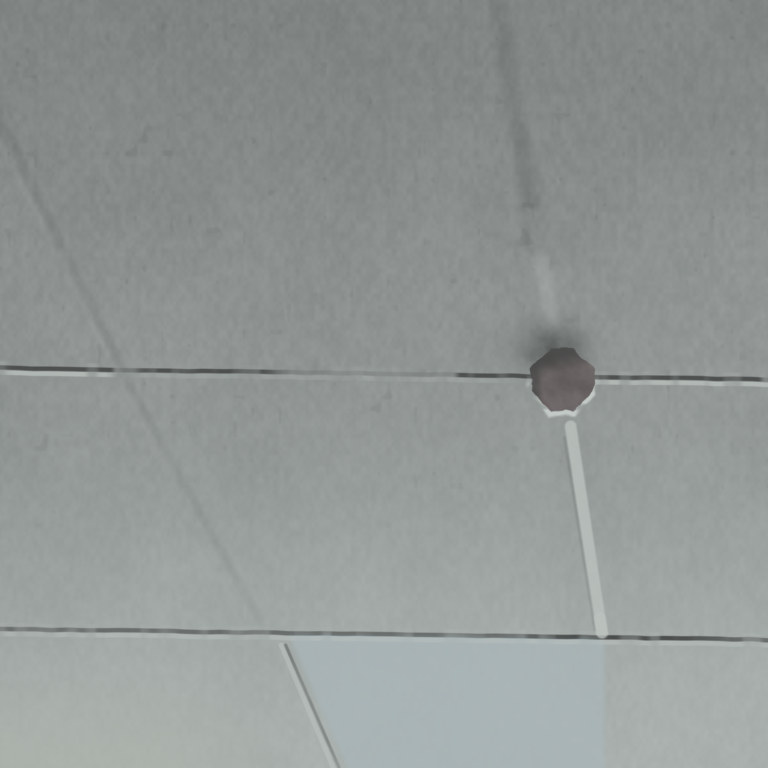
Reproduce this texture procedurally as a Shadertoy shader.

```glsl
// Worn grey ceiling panels in perspective: two dark joints, slanted seams and a stained hole.

const vec3 PANEL_TOP = vec3(0.505, 0.525, 0.515);
const vec3 PANEL_MID = vec3(0.570, 0.592, 0.582);
const vec3 PANEL_LOW = vec3(0.660, 0.688, 0.678);
const vec3 PANEL_BLUE = vec3(0.665, 0.712, 0.725);
const vec3 PANEL_WARM = vec3(0.685, 0.705, 0.670);
const vec3 GAP_DARK = vec3(0.265, 0.275, 0.270);
const vec3 EDGE_LIGHT = vec3(0.735, 0.760, 0.745);
const vec3 HOLE_BROWN = vec3(0.405, 0.380, 0.380);

float hash(vec2 p) {
    return fract(sin(dot(p, vec2(127.1, 311.7))) * 43758.5453);
}

float noise(vec2 p) {
    vec2 i = floor(p), f = fract(p);
    f = f * f * (3.0 - 2.0 * f);
    return mix(mix(hash(i), hash(i + vec2(1, 0)), f.x),
               mix(hash(i + vec2(0, 1)), hash(i + vec2(1, 1)), f.x), f.y);
}

float fbm(vec2 p) {
    float sum = 0.0, amp = 0.5;
    for (int i = 0; i < 4; i++) {
        sum += amp * noise(p);
        p = p * 2.03 + 17.3;
        amp *= 0.5;
    }
    return sum / 0.9375;
}

// Coverage of a segment with the given half width and edge softness.
float stroke(vec2 p, vec2 a, vec2 b, float halfWidth, float soft) {
    vec2 ab = b - a;
    float t = clamp(dot(p - a, ab) / dot(ab, ab), 0.0, 1.0);
    return 1.0 - smoothstep(halfWidth - soft, halfWidth + soft, length(p - a - ab * t));
}

// Coverage of a horizontal band around offset zero.
float band(float offset, float halfWidth, float soft) {
    return 1.0 - smoothstep(halfWidth - soft, halfWidth + soft, abs(offset));
}

// One inside the interval from a to b, with soft ends.
float span(float x, float a, float b, float soft) {
    return smoothstep(a - soft, a + soft, x) * (1.0 - smoothstep(b - soft, b + soft, x));
}

// Dark gap with a chipped pale lip below it.
vec3 joint(vec3 col, vec2 p, float height, float dark, float light, float soft) {
    float y = p.y - height - 0.0016 * (noise(vec2(p.x * 45.0, height * 90.0)) - 0.5);
    float chips = noise(vec2(p.x * 75.0, height * 50.0));
    float wear = smoothstep(0.1, 0.6, chips);
    col = mix(col, EDGE_LIGHT, light * (0.35 + 0.65 * wear) * band(y + 0.0065, 0.0030, soft));
    col = mix(col, EDGE_LIGHT, 0.3 * light * (1.0 - wear) * band(y - 0.0055, 0.0025, soft));
    return mix(col, GAP_DARK, dark * (0.6 + 0.4 * wear) * band(y, 0.0028, soft));
}

// Panel shade, brighter toward the bottom, with mottling and grain.
vec3 panel(vec2 p) {
    vec3 col = mix(PANEL_MID, PANEL_TOP, smoothstep(0.45, 1.0, p.y));
    col = mix(col, PANEL_LOW, 1.0 - smoothstep(0.0, 0.52, p.y));
    col += 0.016 * (p.x - 0.5) * smoothstep(0.5, 0.2, abs(p.y - 0.4));
    col += 0.035 * (fbm(p * vec2(9.0, 7.0)) - 0.5);
    float grain = noise(p * vec2(150.0, 85.0)) + 0.6 * noise(p * vec2(260.0, 190.0)) - 0.8;
    col += 0.030 * grain * mix(0.6, 1.0, smoothstep(0.1, 0.7, p.y));
    float speck = smoothstep(0.88, 0.97, noise(p * vec2(85.0, 60.0) + 9.0));
    return col - 0.025 * speck * smoothstep(0.15, 0.5, p.y);
}

// Ragged hole with a soot stain above and a broken pale rim below.
vec3 hole(vec3 col, vec2 p, float soft) {
    float ragged = 0.008 * (fbm(p * 55.0 + 4.0) - 0.5);
    float stain = exp(-dot((p - vec2(-0.012, 0.040)) / vec2(0.040, 0.030),
                           (p - vec2(-0.012, 0.040)) / vec2(0.040, 0.030)));
    col = mix(col, GAP_DARK, 0.75 * stain * (0.55 + 0.6 * fbm(p * 70.0)));
    vec2 q = abs(p);
    float shape = max(max(q.x, q.y), dot(q, vec2(0.74))) - 0.041 + ragged;
    float rim = 1.0 - smoothstep(0.004, 0.009, shape);
    rim *= smoothstep(0.012, -0.022, p.y) * smoothstep(0.15, 0.5, noise(p * 85.0 + 3.0));
    col = mix(col, EDGE_LIGHT + 0.03, rim);
    vec3 inside = HOLE_BROWN + 0.13 * (fbm(p * vec2(28.0, 55.0) + p.x * 20.0) - 0.5);
    inside = mix(inside, GAP_DARK, 0.75 * smoothstep(0.008, 0.036, p.y - 0.3 * p.x));
    inside = mix(inside, GAP_DARK, 0.5 * smoothstep(-0.022, -0.036, p.x));
    return mix(col, inside, 1.0 - smoothstep(-soft, soft, shape));
}

void mainImage(out vec4 fragColor, in vec2 fragCoord) {
    vec2 p = fragCoord / iResolution.xy;
    float soft = max(0.0013, 0.8 / iResolution.y);
    float upperJoint = 0.521 - 0.015 * p.x;
    float lowerJoint = 0.181 - 0.014 * p.x;
    vec3 col = panel(p);

    // Tinted panels in the bottom row
    float below = 1.0 - smoothstep(-soft, soft, p.y - lowerJoint);
    float leftEdge = 0.443 - 0.45 * p.y;
    float blue = below * span(p.x, leftEdge + 0.01, 0.787, 0.006);
    float warm = below * (1.0 - smoothstep(-0.25, 0.02, p.x - leftEdge));
    col = mix(col, PANEL_BLUE, 0.75 * blue);
    col = mix(col, PANEL_WARM, 0.55 * warm * (1.0 - smoothstep(0.0, 0.18, p.y)));

    // Left seam, faint above and sharp in the bottom row
    float fade = 0.4 + 0.8 * noise(p * 22.0);
    col -= 0.035 * fade * stroke(p, vec2(-0.01, 0.865), vec2(0.156, 0.525), 0.006, 0.006);
    col += 0.020 * fade * stroke(p, vec2(0.0, 0.815), vec2(0.148, 0.525), 0.004, 0.004);
    col -= 0.030 * fade * stroke(p, vec2(0.160, 0.515), vec2(0.345, 0.180), 0.005, 0.005);
    col = mix(col, EDGE_LIGHT, 0.6 * stroke(p, vec2(0.366, 0.160), vec2(0.438, -0.01), 0.003, soft));
    col = mix(col, GAP_DARK, 0.5 * fade * stroke(p, vec2(0.372, 0.160), vec2(0.446, -0.01), 0.002, soft));

    // Right seam, shadowed above the hole and pale below it
    col -= 0.060 * fade * stroke(p, vec2(0.645, 1.02), vec2(0.700, 0.680), 0.011, 0.011);
    col += 0.050 * fade * stroke(p, vec2(0.695, 0.720), vec2(0.722, 0.560), 0.009, 0.007);
    col = mix(col, EDGE_LIGHT, 0.8 * stroke(p, vec2(0.743, 0.445), vec2(0.784, 0.174), 0.0075, 0.002));
    col -= 0.050 * stroke(p, vec2(0.735, 0.430), vec2(0.775, 0.180), 0.002, 0.002);

    // Horizontal joints, broken where filler covers them
    float openGap = span(p.x, -0.1, 0.148, 0.005) + span(p.x, 0.172, 0.36, 0.025) + span(p.x, 0.595, 0.992, 0.006);
    float lip = span(p.x, -0.1, 0.145, 0.01) + 0.3 * span(p.x, 0.17, 0.66, 0.02) + span(p.x, 0.77, 1.1, 0.01);
    col = joint(col, p, upperJoint, 0.18 + 0.70 * openGap, 0.75 * lip, soft);
    float heavy = span(p.x, 0.70, 0.93, 0.06);
    col = joint(col, p, lowerJoint, 0.60 + 0.32 * heavy, 0.50, soft);
    col = mix(col, EDGE_LIGHT, 0.8 * stroke(p, vec2(0.781, 0.195), vec2(0.784, 0.176), 0.0075, 0.002));

    col = hole(col, p - vec2(0.732, 0.505), soft);
    fragColor = vec4(clamp(col, 0.0, 1.0), 1.0);
}
```
